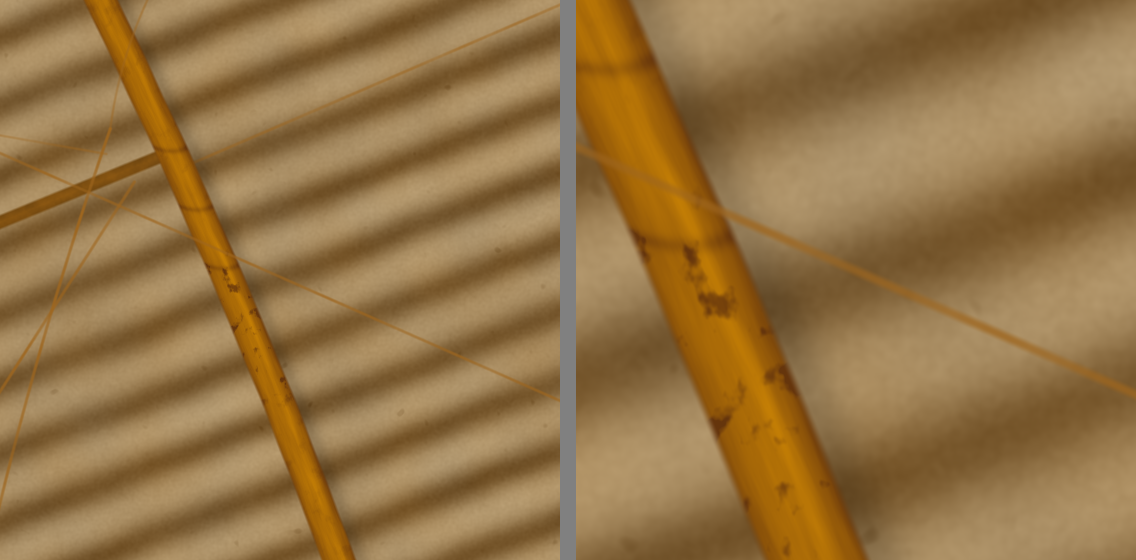
Left: the whole. Right: its middle third, enlarged.
Reproduce this texture procedurally as a WebGL 1 fragment shader.

```glsl
precision highp float;
uniform vec2 u_resolution;

#define RIDGE_PERIOD 0.1245
#define RIDGE_SLOPE 0.38
#define RIDGE_PHASE 0.0625
#define STEM_RADIUS 0.028
#define SOFTNESS 0.003
#define VALLEY_COLOR vec3(0.43, 0.305, 0.14)
#define CREST_COLOR vec3(0.70, 0.59, 0.42)
#define STEM_DARK vec3(0.49, 0.28, 0.04)
#define STEM_BRIGHT vec3(0.76, 0.49, 0.02)
#define BRANCH_COLOR vec3(0.49, 0.30, 0.05)
#define FIBRE_COLOR vec3(0.62, 0.40, 0.12)

vec2 gradientAt(vec2 cell) {
  vec2 k = vec2(dot(cell, vec2(127.1, 311.7)), dot(cell, vec2(269.5, 183.3)));
  return fract(sin(k) * 43758.5) * 2.0 - 1.0;
}

float gradientNoise(vec2 p) {
  vec2 i = floor(p), f = fract(p);
  vec2 u = f * f * f * (f * (f * 6.0 - 15.0) + 10.0);
  vec2 e = vec2(1.0, 0.0);
  float low = mix(dot(gradientAt(i), f), dot(gradientAt(i + e), f - e), u.x);
  float high = mix(dot(gradientAt(i + e.yx), f - e.yx),
                   dot(gradientAt(i + 1.0), f - 1.0), u.x);
  return mix(low, high, u.y);
}

float fbm(vec2 p) {
  float sum = 0.0, amplitude = 0.6;
  for (int i = 0; i < 4; i++) {
    sum += amplitude * gradientNoise(p);
    p = mat2(1.6, 1.2, -1.2, 1.6) * p + 7.3;
    amplitude *= 0.55;
  }
  return sum;
}

float coverage(float d, float blur) {
  float w = max(blur, 0.8 / min(u_resolution.x, u_resolution.y));
  return 1.0 - smoothstep(-w, w, d);
}

// Distance to a strand from a to b, bent sideways by bow
float strand(vec2 p, vec2 a, vec2 b, float bow) {
  float len = distance(a, b);
  vec2 dir = (b - a) / len, q = p - a;
  float along = dot(q, dir);
  float h = clamp(along / len, 0.0, 1.0);
  float across = dot(q, vec2(-dir.y, dir.x)) - bow * 4.0 * h * (1.0 - h);
  return length(vec2(along - h * len, across));
}

vec3 corrugatedSheet(vec2 p) {
  float wobble = 0.008 * gradientNoise(p * 4.0) + 0.004 * gradientNoise(p * 13.0);
  float height = p.y - RIDGE_SLOPE * p.x - RIDGE_PHASE + wobble;
  float phase = 6.28318 * height / RIDGE_PERIOD;
  float ridge = 0.5 - 0.5 * cos(phase + 0.25 * sin(phase));
  float contrast = 0.88 + 0.35 * gradientNoise(p * 3.5 + 4.0);
  float light = 0.52 + (ridge - 0.5) * contrast;

  // Broad stains, paper grain and sparse dark flecks
  light += 0.16 * fbm(p * 6.0) + 0.10 * fbm(p * 55.0);
  light += 0.09 * gradientNoise(p * 150.0);
  light -= 0.22 * smoothstep(0.38, 0.62, gradientNoise(p * 48.0 + 9.0));
  vec3 color = mix(VALLEY_COLOR, CREST_COLOR, clamp(light, -0.1, 1.12));
  return color + vec3(0.02, 0.0, -0.025) * gradientNoise(p * 9.0);
}

vec3 drawFibre(vec3 color, vec2 p, vec2 a, vec2 b, float bow, float radius, float opacity) {
  float d = strand(p, a, b, bow) - radius;
  float patchy = 0.85 + 0.6 * gradientNoise(p * 14.0);
  return mix(color, FIBRE_COLOR, coverage(d, SOFTNESS * 0.7) * clamp(opacity * patchy, 0.0, 1.0));
}

vec3 drawStem(vec3 color, vec2 p) {
  float t = 1.0 - p.y;
  float axis = 0.18 + 0.425 * t + 0.06 * t * (1.0 - t) + 0.003 * gradientNoise(vec2(t * 9.0, 2.0));
  float across = (p.x - axis) * 0.92;
  float s = across / STEM_RADIUS;

  // Soft contact shadow
  color *= 1.0 - 0.16 * exp(-pow((across - 0.032) / 0.018, 2.0));

  // Rounded shading, long grain, bruises and joints
  vec2 grainPos = vec2(across * 85.0, t * 11.0);
  float shade = 0.68 - 0.75 * pow(abs(s + 0.05), 2.5) + 0.45 * fbm(grainPos);
  shade += 0.22 * exp(-pow((s - 0.25) * 5.0, 2.0));
  float bruised = smoothstep(0.40, 0.50, t) * (1.0 - smoothstep(0.66, 0.74, t));
  float bruise = smoothstep(0.08, 0.35, fbm(p * vec2(38.0, 30.0)));
  shade -= (0.15 + 0.85 * bruised) * bruise;
  for (int i = 0; i < 3; i++) {
    float joint = t - 0.27 - 0.105 * float(i) + 0.007 * s * s;
    shade -= 0.35 * exp(-pow(joint / 0.005, 2.0));
  }
  vec3 stem = mix(STEM_DARK, STEM_BRIGHT, clamp(shade, -0.35, 1.15));
  return mix(color, stem, coverage(abs(across) - STEM_RADIUS, SOFTNESS));
}

void main() {
  vec2 p = gl_FragCoord.xy / u_resolution;
  vec3 color = corrugatedSheet(p);

  // Side branch and its thin continuation
  float branch = strand(p, vec2(-0.02, 0.595), vec2(0.30, 0.726), 0.0) - 0.0115;
  float branchTone = 1.0 + 0.25 * fbm(p * 30.0) - 10.0 * (branch + 0.008);
  color = mix(color, BRANCH_COLOR * branchTone, 0.95 * coverage(branch, SOFTNESS));
  color = drawFibre(color, p, vec2(0.34, 0.707), vec2(1.02, 1.0), 0.0, 0.0025, 0.6);

  color = drawStem(color, p);

  // Loose fibres
  color = drawFibre(color, p, vec2(-0.01, 0.731), vec2(1.01, 0.28), 0.0, 0.0024, 0.75);
  color = drawFibre(color, p, vec2(0.197, 0.77), vec2(-0.005, 0.08), -0.009, 0.0026, 0.95);
  color = drawFibre(color, p, vec2(0.24, 0.675), vec2(-0.01, 0.285), 0.0, 0.0026, 0.8);
  color = drawFibre(color, p, vec2(-0.01, 0.76), vec2(0.19, 0.725), 0.0, 0.002, 0.5);
  color = drawFibre(color, p, vec2(0.268, 1.01), vec2(0.197, 0.77), -0.01, 0.002, 0.5);

  gl_FragColor = vec4(clamp(color, 0.0, 1.0), 1.0);
}
```
